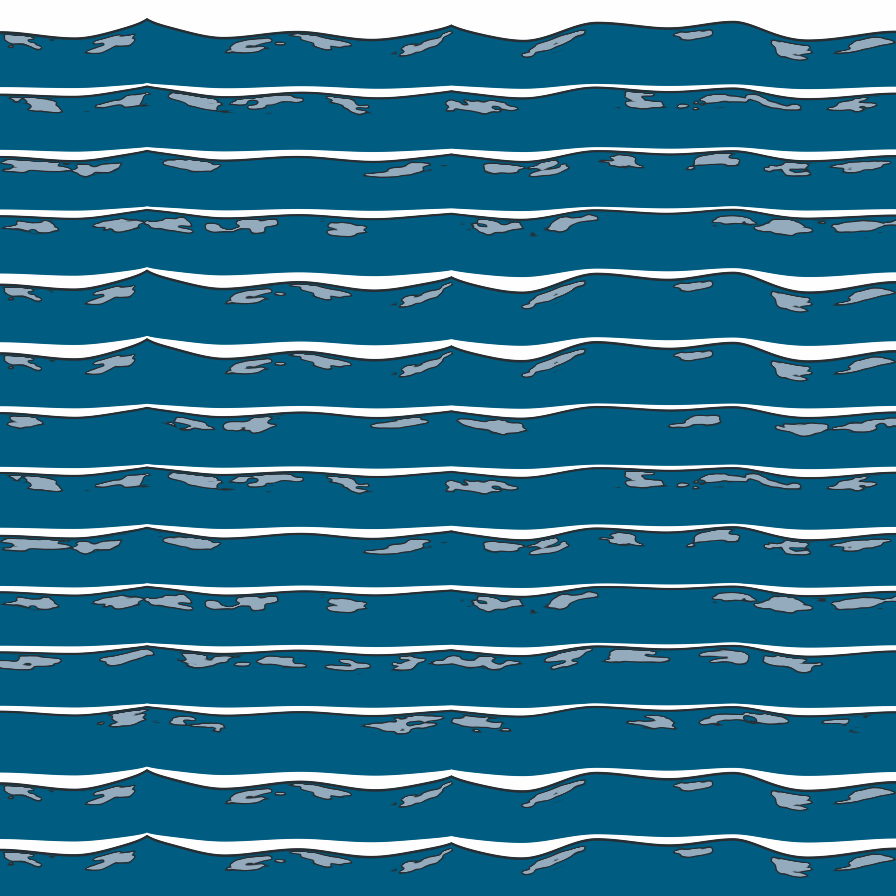
Give the GLSL for this pattern, as a WebGL 2 fragment shader.

```glsl
#version 300 es
precision highp float;
// Fourteen rows of hand-drawn sea waves, split by white crest bands.
// Rows are painted from top to bottom: white band, blue water, dark ink line,
// then ragged foam patches made of noisy ellipses that follow each crest.

uniform vec2 u_resolution;
out vec4 fragColor;

const float SPAN = 768.0; // design units across the canvas

float hash(vec2 p) {
  return fract(sin(dot(p, vec2(127.1, 311.7))) * 43758.5);
}

float noise(vec2 p) {
  vec2 i = floor(p), f = fract(p);
  f = f * f * (3.0 - 2.0 * f);
  return mix(mix(hash(i), hash(i + vec2(1, 0)), f.x),
             mix(hash(i + vec2(0, 1)), hash(i + vec2(1, 1)), f.x), f.y);
}

// Swell offset (positive is down), eased between alternating crests and troughs
float swell(float x) {
  float node[13] = float[13](0.0, 5.0, -6.0, 4.5, -1.0, 6.0, -1.0,
                             7.0, -9.0, -4.0, -9.0, 7.0, -1.0);
  float bend = (x - 660.0) / 61.0;
  float t = clamp((x + 15.0 * exp(-bend * bend)) / 64.0, 0.0, 11.999);
  int k = int(t);
  return mix(node[k], node[k + 1], smoothstep(0.0, 1.0, fract(t)));
}

// Pointed tips on the two breaking crests
float tips(float x) {
  return -6.0 * exp(-abs(x - 126.0) / 9.0) - 5.0 * exp(-abs(x - 387.0) / 11.0);
}

// Foam field over x and depth q.y below the crest; positive inside a patch
float foamField(vec2 q, float seed) {
  float best = -3.0;
  float cell = floor(q.x / 64.0);
  for (float k = -1.0; k <= 1.0; k++) {
    vec2 id = vec2(cell + k, seed * 7.0 + 3.0);
    float present = step(hash(id + 0.37), 0.82);
    vec2 center = vec2((id.x + 0.25 + 0.5 * hash(id)) * 64.0, 6.0 + 5.0 * hash(id + 5.1));
    vec2 size = vec2(17.0 + 16.0 * hash(id + 9.3), 4.0 + 3.0 * hash(id + 2.7));
    vec2 d = q - center;
    d.y += d.x * 0.16 * (hash(id + 4.9) - 0.4);
    d /= size;
    best = max(best, 1.0 - dot(d, d) - 3.0 * (1.0 - present));
  }
  float ragged = noise(vec2(q.x / 13.0, q.y / 3.6) + seed * 17.3);
  float speckle = noise(vec2(q.x / 6.0, q.y / 2.5) + seed * 31.7);
  return best + 2.3 * (ragged - 0.5) + 0.6 * (speckle - 0.5) - 0.3
       - 2.5 * (1.0 - smoothstep(1.0, 3.2, q.y));
}

void main() {
  vec2 uv = gl_FragCoord.xy / u_resolution;
  vec2 p = vec2(uv.x, 1.0 - uv.y) * SPAN;
  float aa = 0.6 * SPAN / u_resolution.y;

  vec3 white = vec3(0.995);
  vec3 water = vec3(0.0, 0.36, 0.50);
  vec3 foam = vec3(0.58, 0.67, 0.74);
  vec3 ink = vec3(0.15, 0.18, 0.20);

  // Rest height and wave strength of each row
  float rest[14] = float[14](28.0, 80.0, 134.0, 184.0, 243.0, 302.0, 354.0,
                             405.0, 458.0, 507.0, 558.0, 610.0, 671.0, 728.0);
  float power[14] = float[14](1.0, 0.6, 0.6, 0.5, 1.0, 1.0, 0.6,
                              0.5, 0.65, 0.5, 0.5, 0.5, 1.0, 1.0);

  float wave = swell(p.x);
  float tip = tips(p.x);
  vec3 color = white;

  for (int i = 0; i < 14; i++) {
    float amp = power[i];
    float row = float(i);
    float wobble = 1.6 * (noise(vec2(p.x / 70.0, row * 5.0)) - 0.5);
    float lift = amp * (wave + amp * tip) + wobble;
    float edge = rest[i] + lift;
    float band = max(0.8 + 8.0 * amp + 0.55 * lift, 2.5);
    float depth = p.y - edge;

    // White band, water below it, and the ink line between them
    color = mix(color, white, smoothstep(-aa, aa, depth + band));
    color = mix(color, water, smoothstep(-aa, aa, depth));
    float line = 0.75 + 0.35 * amp;
    color = mix(color, ink, 1.0 - smoothstep(line - aa, line + aa, abs(depth - 0.6)));

    // Outlined foam, with distance estimated from the field gradient
    if (depth > 0.0 && depth < 26.0) {
      float seed = amp > 0.9 ? 8.0 : mod(row, 6.0);
      vec2 q = vec2(p.x, depth);
      float f = foamField(q, seed);
      vec2 slope = vec2(foamField(q + vec2(0.4, 0.0), seed) - f,
                        foamField(q + vec2(0.0, 0.4), seed) - f) / 0.4;
      float dist = f / max(length(slope), 0.08);
      color = mix(color, ink, smoothstep(-0.7 - aa, -0.7 + aa, dist));
      color = mix(color, foam, smoothstep(0.5 - aa, 0.5 + aa, dist));
    }
  }
  fragColor = vec4(color, 1.0);
}
```
